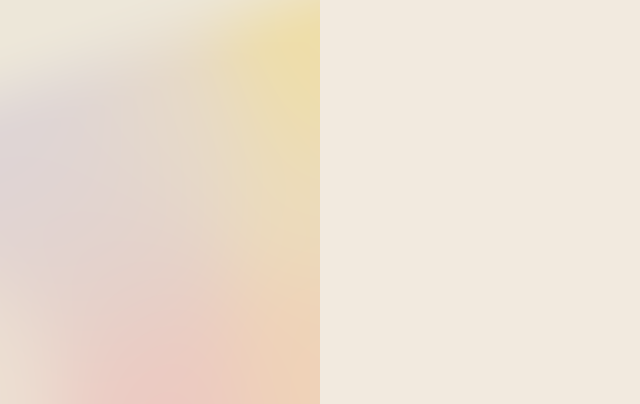
A WebGL 2 fragment shader for this background:

```glsl
#version 300 es
precision highp float;
// A soft pastel wash fills the left half beside a plain cream panel.
// Normalised Gaussian glows blend the wash; a diagonal cream veil
// covers its upper left corner. Lengths are in canvas heights.

uniform vec2 u_resolution;
out vec4 fragColor;

// Colour premultiplied by its Gaussian weight, with the weight in alpha.
vec4 glow(vec2 p, vec2 centre, vec3 colour) {
    vec2 offset = p - centre;
    return vec4(colour, 1.0) * exp(-19.0 * dot(offset, offset));
}

vec3 pastelWash(vec2 p) {
    // Cool lavender and mauve on the left
    vec4 sum = glow(p, vec2(0.09, 0.68), vec3(0.867, 0.836, 0.840));
    sum += glow(p, vec2(0.16, 0.47), vec3(0.882, 0.828, 0.822));
    // Sand and dusty rose through the middle
    sum += glow(p, vec2(0.43, 0.66), vec3(0.902, 0.852, 0.792));
    sum += glow(p, vec2(0.30, 0.31), vec3(0.896, 0.818, 0.786));
    // Yellow, tan and peach down the right
    sum += glow(p, vec2(0.80, 0.81), vec3(0.936, 0.870, 0.655));
    sum += glow(p, vec2(0.80, 0.50), vec3(0.925, 0.860, 0.735));
    sum += glow(p, vec2(0.78, 0.13), vec3(0.937, 0.825, 0.718));
    // Pink along the bottom, fading to pale cream at the corner
    sum += glow(p, vec2(0.38, 0.04), vec3(0.928, 0.786, 0.757));
    sum += glow(p, vec2(-0.05, 0.08), vec3(0.928, 0.880, 0.828));
    return sum.rgb / sum.a;
}

void main() {
    vec2 p = gl_FragCoord.xy / u_resolution.y;
    vec3 colour = pastelWash(p);

    // Cream veil, thinning along a rising diagonal
    float veil = smoothstep(0.64, 0.90, p.y - 0.33 * p.x);
    colour = mix(colour, vec3(0.929, 0.905, 0.850), veil);

    // Flat panel with a one-pixel soft edge at the middle
    float middle = 0.5 * u_resolution.x / u_resolution.y;
    float panel = clamp((p.x - middle) * u_resolution.y + 0.5, 0.0, 1.0);
    colour = mix(colour, vec3(0.949, 0.918, 0.873), panel);

    fragColor = vec4(colour, 1.0);
}
```
